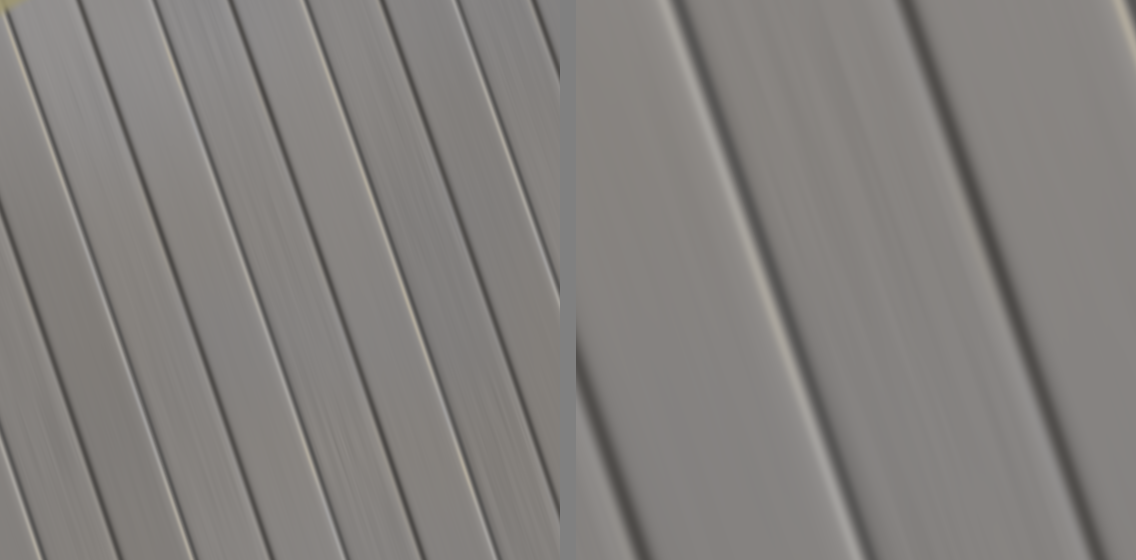
Left, the full canvas; right, a detail of the centre.
A Shadertoy shader for this texture:

```glsl
float hash(vec2 p) {
    p = fract(p * vec2(0.1031, 0.1137));
    p += dot(p, p.yx + 33.33);
    return fract((p.x + p.y) * p.x * 17.31);
}

float noise(vec2 p) {
    vec2 cell = floor(p), f = fract(p);
    f = f * f * (3.0 - 2.0 * f);
    return mix(mix(hash(cell), hash(cell + vec2(1, 0)), f.x),
               mix(hash(cell + vec2(0, 1)), hash(cell + vec2(1, 1)), f.x), f.y);
}

// Soft stripe of the given half width
float stripe(float offset, float halfWidth) {
    float t = offset / halfWidth;
    return exp(-t * t);
}

void mainImage(out vec4 fragColor, in vec2 fragCoord) {
    vec2 uv = fragCoord / iResolution.xy;
    const float spacing = 0.1354;

    // Slanted plank coordinates with a faint bow along the length
    float across = uv.x - 0.1375 - 0.346 * (1.0 - uv.y) - 0.003 * sin(3.14159 * uv.y);
    float along = uv.y - 0.33 * uv.x;
    float plank = floor(across / spacing);
    float seam = floor(across / spacing + 0.5);
    float offset = across - seam * spacing;
    float bright = mod(seam, 2.0);

    // Panel tone: vertical light, plank differences and soft blotches
    float light = 0.5 + 0.045 * smoothstep(0.5, 0.98, uv.y) * (1.0 - 0.75 * smoothstep(0.55, 1.0, uv.x));
    light += 0.015 * smoothstep(0.3, 0.8, uv.x) * (1.0 - smoothstep(0.5, 0.95, uv.y));
    light += 0.024 * (hash(vec2(plank + 20.0, 7.0)) - 0.5);
    light += 0.03 * (noise(uv * 3.5 + 12.0) - 0.5);

    // Brushed grain running lengthwise, stronger on alternate planks
    vec2 grainPos = vec2(across + 2.0, along + 2.0);
    float grain = noise(grainPos * vec2(150.0, 5.0)) + 0.6 * noise(grainPos * vec2(290.0, 13.0)) - 0.8;
    light += grain * mix(0.008, 0.02, mod(plank, 2.0)) * (0.5 + noise(uv * 5.0));

    // Cool tint near the top, warm patches below
    float warmth = noise(uv * 5.0 + 31.0) - 0.4 - 0.8 * smoothstep(0.5, 1.0, uv.y);
    vec3 color = light * vec3(1.025, 1.0, 0.98) + warmth * vec3(0.007, 0.0, -0.012);

    // Rounded edge, lit lip and dark groove at each seam
    float wear = noise(vec2(along * 9.0 + 20.0, seam * 5.0 + 60.0));
    color += 0.025 * stripe(offset + 0.012, 0.008);
    vec3 lipColor = mix(vec3(0.65, 0.65, 0.66), vec3(0.70, 0.67, 0.61), wear);
    float lip = stripe(offset + 0.0055, 0.0042) * mix(0.38, 0.95, bright) * (0.75 + 0.35 * wear);
    color = mix(color, lipColor, min(lip, 1.0));
    vec3 grooveColor = mix(vec3(0.29, 0.28, 0.27), vec3(0.33, 0.325, 0.32), bright);
    float groove = stripe(offset - 0.0035, mix(0.0058, 0.0048, bright));
    color = mix(color, grooveColor, groove * (0.84 + 0.12 * wear));
    color -= 0.025 * stripe(offset - 0.011, 0.006);

    // Pale olive patch in the upper left corner
    float corner = 1.0 - smoothstep(0.012, 0.04, uv.x * 0.6 + 1.0 - uv.y);
    color = mix(color, vec3(0.62, 0.59, 0.44), 0.85 * corner);

    fragColor = vec4(color, 1.0);
}
```
